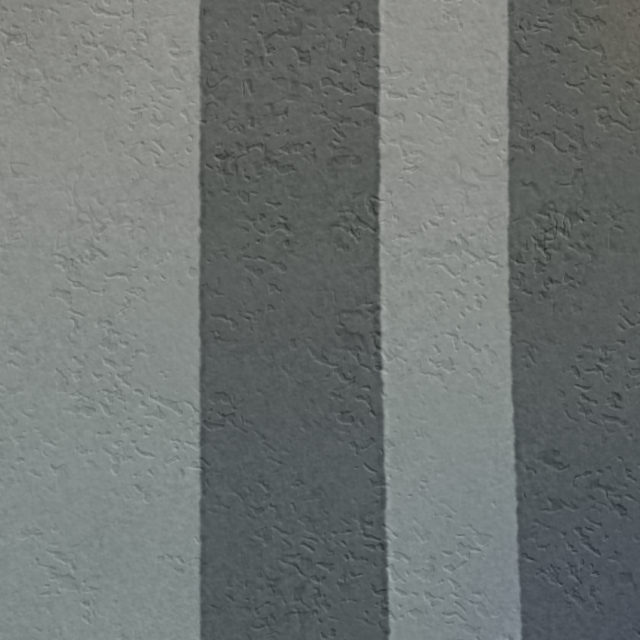
A three.js fragment shader for this texture:

```glsl
// Rough stucco wall painted with wide vertical stripes of light and dark grey.
#define EDGE_A 0.312
#define EDGE_B 0.593
#define EDGE_C 0.794
#define EDGE_SOFT 0.0032
#define EDGE_WOBBLE 0.0065
#define GRAIN_SCALE 130.0
#define RELIEF 0.055
#define SPECKLE 0.03
#define FLECK_SCALE 105.0
#define FLECK_DEPTH 0.095
#define GROOVE_SCALE 38.0
#define GROOVE_DEPTH 0.12

varying vec2 vUv;

float hash(vec2 p) {
  vec3 q = fract(vec3(p.xyx) * 0.1031);
  q += dot(q, q.yzx + 33.33);
  return fract((q.x + q.y) * q.z);
}

float noise(vec2 p) {
  vec2 cell = floor(p);
  vec2 f = fract(p);
  f = f * f * (3.0 - 2.0 * f);
  float low = mix(hash(cell), hash(cell + vec2(1.0, 0.0)), f.x);
  float high = mix(hash(cell + vec2(0.0, 1.0)), hash(cell + vec2(1.0)), f.x);
  return mix(low, high, f.y);
}

float fbm(vec2 p) {
  float sum = 0.0;
  float weight = 0.5;
  for (int i = 0; i < 4; i++) {
    sum += weight * noise(p);
    p = mat2(0.8, 0.6, -0.6, 0.8) * p * 2.03 + 17.3;
    weight *= 0.5;
  }
  return sum;
}

// Plaster height: dense small bumps at two scales
float plaster(vec2 p) {
  vec2 q = mat2(0.88, 0.47, -0.47, 0.88) * p * GRAIN_SCALE;
  return 0.5 * noise(q) + 0.4 * noise(q * 1.9 + 9.0);
}

// Sparse short nicks, slanting down to the right, with ragged outlines
float flecks(vec2 p) {
  vec2 q = mat2(0.88, 0.47, -0.47, 0.88) * p * FLECK_SCALE;
  q += 1.4 * vec2(noise(p * 55.0), noise(p * 55.0 + 31.7));
  float nick = noise(q * vec2(0.7, 1.3) + 57.0) + 0.22 * (noise(p * 260.0) - 0.5);
  return smoothstep(0.64, 0.86, nick);
}

// Short curved trowel grooves, found along noise contours
float grooves(vec2 p) {
  vec2 q = p * GROOVE_SCALE + 1.8 * noise(p * 30.0) + 0.4 * noise(p * 130.0);
  float contour = abs(noise(q) - 0.5);
  float broken = smoothstep(0.46, 0.64, noise(p * 52.0 + 71.0));
  return (1.0 - smoothstep(0.03, 0.17, contour)) * broken;
}

// Signed distance past a stripe edge that leans to the right near the floor
float pastEdge(vec2 p, float x, float lean, float seed) {
  float drop = max(0.62 - p.y, 0.0) / 0.62;
  float ragged = fbm(vec2(p.y * 75.0, seed + p.x * 50.0)) - 0.47;
  return p.x - x - lean * pow(drop, 1.3) - EDGE_WOBBLE * ragged;
}

float cover(float d) {
  return smoothstep(-EDGE_SOFT, EDGE_SOFT, d);
}

// Thin line at a given offset from an edge
float rim(float d, float offset) {
  float t = (d - offset) / 0.0045;
  return exp(-t * t);
}

void main() {
  vec2 p = vUv;

  // Stripe layout: light, dark, light, dark
  float a = pastEdge(p, EDGE_A, 0.001, 3.0);
  float b = pastEdge(p, EDGE_B, 0.016, 19.0);
  float c = pastEdge(p, EDGE_C, 0.022, 41.0);
  float dark = cover(a) - cover(b) + cover(c);

  // Paint colours, warm above and cool below
  float cool = smoothstep(0.05, 0.95, 1.0 - p.y);
  vec3 lightPaint = mix(vec3(0.56, 0.565, 0.545), vec3(0.5, 0.54, 0.535), cool);
  vec3 darkPaint = mix(vec3(0.365, 0.378, 0.36), vec3(0.322, 0.35, 0.357), cool);
  float blueCorner = smoothstep(0.5, 1.0, p.x) * smoothstep(0.4, 0.0, p.y);
  lightPaint += blueCorner * vec3(-0.045, -0.045, 0.0);
  darkPaint += blueCorner * vec3(-0.025, -0.025, 0.003);
  darkPaint += vec3(0.03, 0.01, -0.005) * smoothstep(0.85, 1.0, p.x) * smoothstep(0.7, 1.0, p.y);
  vec3 color = mix(lightPaint, darkPaint, dark);

  // Soft blotches and shade toward the upper left corner
  color += 0.03 * (fbm(p * 7.0) - 0.47);
  color -= 0.04 * smoothstep(0.3, 0.0, length(p - vec2(0.0, 1.0)));

  // Fine relief lit from the lower left, with dull specks breaking it up
  vec2 toLight = vec2(-0.0010, -0.0016);
  float patchy = 0.4 + 1.2 * fbm(p * 11.0 + 5.0);
  float relief = plaster(p - toLight) - plaster(p + toLight);
  float speck = noise(p * 210.0 + 13.0) + noise(p * 120.0 + 83.0) - 1.0;
  color += patchy * (RELIEF * relief + SPECKLE * speck);

  // Dark nicks, each with a pale lip, denser in some patches
  float nicks = flecks(p) - 0.75 * flecks(p - toLight * 2.2);
  float density = smoothstep(0.3, 0.6, fbm(p * 14.0 + 47.0));
  color -= FLECK_DEPTH * nicks * density * mix(0.85, 1.0, dark);

  // Grooves gather in the upper wall and beside the second edge
  float region = smoothstep(0.42, 0.6, fbm(p * 8.0 + 23.0) + 0.2 * (p.y - 0.5));
  float beside = rim(b * 0.1, -0.004) * smoothstep(0.3, 0.45, p.y) * cover(-b);
  region = max(region, 0.8 * beside);
  float groove = grooves(p) - 0.6 * grooves(p - toLight * 2.6);
  color -= GROOVE_DEPTH * groove * region * mix(0.35, 0.75, dark);

  // Paint ridges: shadow on the dark side, glint on the light side
  float shadow = rim(a, 0.005) + rim(b, -0.006) + 0.6 * rim(c, 0.005);
  float glint = rim(b, 0.005) + 0.25 * rim(a, -0.006) + 0.35 * rim(c, -0.006);
  float uneven = 1.6 * noise(vec2(p.y * 95.0, p.x * 40.0));
  color += uneven * (0.045 * glint - 0.04 * shadow);

  gl_FragColor = vec4(clamp(color, 0.0, 1.0), 1.0);
}
```
